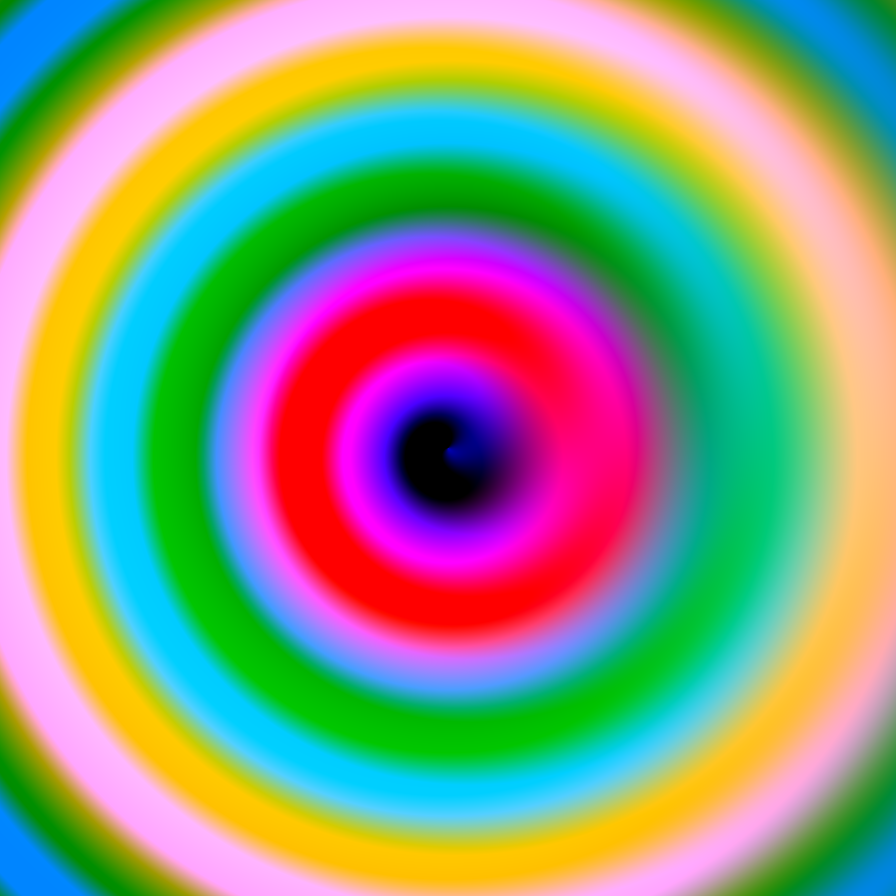
Reproduce this background procedurally as a Shadertoy shader.

```glsl
const float TAU = 6.2831853;

// Concentric rings blended with a one-armed spiral of the same period
float ringWave(float radius, float turn, float start, float period, float spiralShare) {
    float phase = TAU * (radius - start) / period;
    float wave = mix(sin(phase), sin(phase - turn), spiralShare);
    return clamp(0.5 + wave, 0.0, 1.0);
}

// Quick rise beyond the start radius, then a slow fall towards the corners
float broadHalo(float radius, float start, float riseWidth, float peak, float fallWidth) {
    float rise = 1.0 - exp(-max(radius - start, 0.0) / riseWidth);
    float fall = clamp((radius - peak) / fallWidth, 0.0, 1.0);
    return rise * (0.68 + 0.16 * cos(0.5 * TAU * fall));
}

void mainImage(out vec4 fragColor, in vec2 fragCoord) {
    vec2 p = (fragCoord - 0.5 * iResolution.xy) / min(iResolution.x, iResolution.y);
    float radius = length(p);

    // Angle is zero on the left and grows counterclockwise
    float turn = atan(-p.y, -p.x);

    // The halo starts slightly farther out at the upper right
    vec2 direction = p / max(radius, 0.0001);
    float haloStart = 0.204 + 0.010 * dot(direction, vec2(0.707));

    // Each channel follows its own radial rhythm
    float red = ringWave(radius, turn, 0.081, 0.329, 0.18);
    float green = broadHalo(radius, haloStart, 0.055, 0.378, 0.30);
    float blue = ringWave(radius, turn, 0.0583, 0.141, 0.5);

    fragColor = vec4(red, green, blue, 1.0);
}
```
